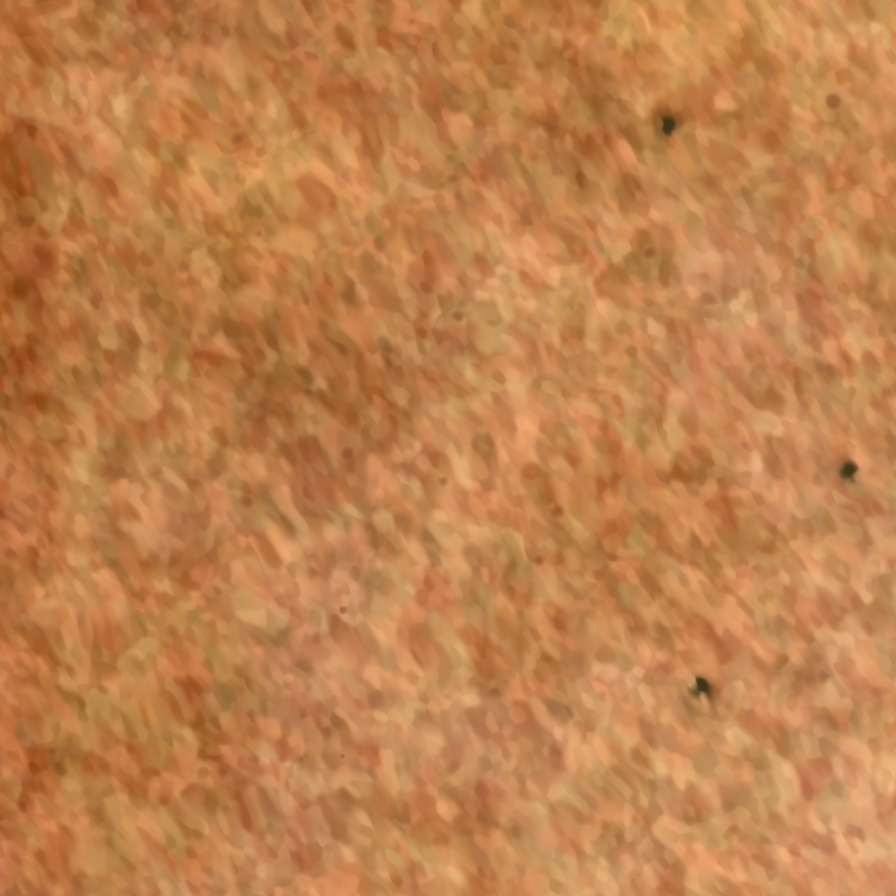
A Shadertoy shader for this texture:

```glsl
// Soft tan suede: short slanted nap, cloudy ochre and pink stains, a few dark specks.

const vec3 BASE = vec3(0.757, 0.514, 0.312);
const vec3 TONE_SHIFT = vec3(1.0, 1.0, 0.85);     // light to dark
const vec3 PINK_SHIFT = vec3(0.010, 0.022, 0.085); // ochre to pink
const vec3 RED_SHIFT = vec3(0.045, -0.035, -0.030);
const vec3 SPECK_COLOR = vec3(0.23, 0.19, 0.08);
const vec3 FLECK_COLOR = vec3(0.52, 0.25, 0.13);
const vec2 NAP_ACROSS = vec2(0.87, 0.50);
const float NAP_STRETCH = 0.62;
const float CLOUD_AMOUNT = 0.060;
const float GRAIN_AMOUNT = 0.078;
const float FINE_AMOUNT = 0.058;
const float SPECK_RADIUS = 0.0095;
const float FLECK_RADIUS = 0.0055;
const int SPECKS = 3;
const int FLECKS = 14;

vec3 hash3(vec2 p) {
    vec3 q = fract(p.xyx * vec3(0.1031, 0.1030, 0.0973));
    q += dot(q, q.yxz + 33.33);
    return fract((q.xxy + q.yzz) * q.zyx);
}

// Cellular noise with blended borders: two independent values in -1..1.
vec2 softCells(vec2 p) {
    vec2 cell = floor(p);
    vec2 sum = vec2(0.0);
    float total = 0.0;
    for (int y = -1; y <= 1; y++) {
        for (int x = -1; x <= 1; x++) {
            vec2 id = cell + vec2(x, y);
            vec2 toSeed = id + hash3(id + 71.0).xy - p;
            float weight = exp(-6.0 * dot(toSeed, toSeed));
            sum += weight * (hash3(id + 13.0).xy * 2.0 - 1.0);
            total += weight;
        }
    }
    return sum / total;
}

// Ragged round spot, 1 in its middle.
float spot(vec2 p, vec2 center, float radius, float ragged) {
    float d = length(p - center) / radius;
    return 1.0 - smoothstep(0.2, 1.5, d + 0.6 * ragged);
}

void mainImage(out vec4 fragColor, in vec2 fragCoord) {
    vec2 p = fragCoord / iResolution.xy;

    // Coordinates across and along the nap
    vec2 napAlong = vec2(-NAP_ACROSS.y, NAP_ACROSS.x);
    vec2 nap = vec2(dot(p, NAP_ACROSS), dot(p, napAlong) * NAP_STRETCH) + 5.0;
    nap += 0.006 * softCells(p * 14.0 + 40.0);

    vec2 cloud = softCells(p * 4.0 + 3.0) + 0.6 * softCells(p * 10.0 + 20.0);
    vec2 grain = softCells(nap * 58.0);
    vec2 fine = softCells(nap * 115.0 + 9.0);
    vec2 blotch = softCells(p * 32.0 + 60.0);

    // Broad light: dim left edge, brighter right and bottom
    float leftEdge = 1.0 - smoothstep(0.0, 0.09, p.x + 0.02 * cloud.y);
    float tone = 0.045 * (p.x - 0.5) - 0.035 * (p.y - 0.5) - 0.07 * leftEdge;
    tone += CLOUD_AMOUNT * cloud.x + GRAIN_AMOUNT * grain.x;
    tone += FINE_AMOUNT * fine.x + 0.03 * blotch.x;

    float pink = 0.6 * cloud.y + 0.35 * blotch.y + 0.3 * fine.y + 0.7 * (0.5 - p.y);
    float red = 0.5 * grain.y + 0.4 * blotch.y + 0.4 * leftEdge;
    vec3 color = BASE + TONE_SHIFT * tone + PINK_SHIFT * pink * 0.6 + RED_SHIFT * red;

    // Faint reddish flecks
    for (int i = 0; i < FLECKS; i++) {
        vec3 h = hash3(vec2(float(i) * 7.0 + 2.0, 31.0));
        float mask = spot(p, h.xy, FLECK_RADIUS * (0.6 + 0.8 * h.z), grain.y);
        color = mix(color, FLECK_COLOR, 0.55 * mask);
    }

    // Dark specks, each in a wider soft smudge
    for (int i = 0; i < SPECKS; i++) {
        vec3 h = hash3(vec2(float(i) * 11.0 + 4.0, 57.0));
        vec2 center = vec2(0.68 + 0.29 * h.x, (float(i) + 0.2 + 0.6 * h.y) / float(SPECKS));
        float radius = SPECK_RADIUS * (0.75 + 0.5 * h.z);
        color = mix(color, SPECK_COLOR, 0.35 * spot(p, center, radius * 1.8, grain.x));
        color = mix(color, SPECK_COLOR, 0.9 * spot(p, center, radius, fine.x));
    }

    fragColor = vec4(clamp(color, 0.0, 1.0), 1.0);
}
```
